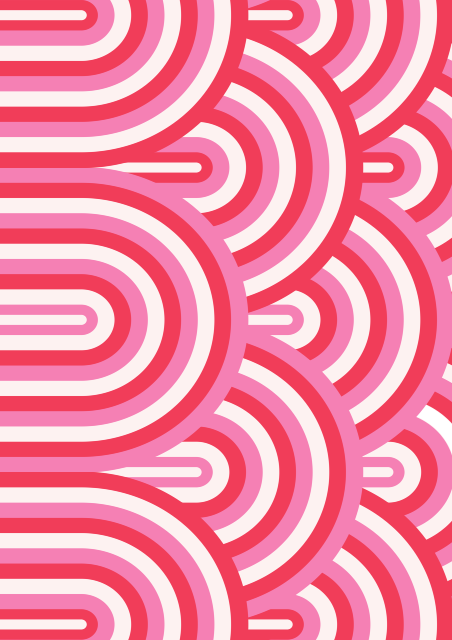
A Shadertoy shader for this pattern:

```glsl
// Overlapping columns of striped arches that point right, stacked like scales.
// Each arch is a half-infinite capsule cut into ten rings; columns are painted
// back to front, and rows alternate between red and pink outer rings.

const vec3 CREAM = vec3(0.992, 0.949, 0.945);

// Stripe colours cycle red, pink, cream from the core outward
vec3 stripe(float k) {
    float m = mod(k, 3.0);
    return m < 0.5 ? CREAM
         : m < 1.5 ? vec3(0.945, 0.240, 0.350)
                   : vec3(0.962, 0.502, 0.706);
}

// Ten unit-wide rings around a thin cream core, with softened borders
vec3 archColour(float d, float shift, float soft) {
    float edge = clamp(floor(d + 0.5), 1.0, 9.0);
    float outer = smoothstep(-0.5 * soft, 0.5 * soft, d - edge);
    vec3 rings = mix(stripe(edge + shift), stripe(edge + 1.0 + shift), outer);
    return mix(CREAM, rings, smoothstep(-0.5 * soft, 0.5 * soft, d - 0.33));
}

void mainImage(out vec4 fragColor, in vec2 fragCoord) {
    // One unit is one ring width; y runs down from the top
    vec2 uv = fragCoord / iResolution.xy;
    vec2 p = vec2(uv.x, 1.0 - uv.y) * vec2(27.15, 42.02);
    float soft = 42.02 / iResolution.y * 1.2;

    vec4 centreX = vec4(4.88, 11.78, 17.25, 23.3);
    vec3 colour = CREAM;

    for (int c = 3; c >= 0; c--) {
        // Odd columns sit half a row lower
        float y = p.y + 9.0 - 10.0 * float(c & 1);
        float row = floor(y / 20.0);
        vec2 q = vec2(max(p.x - centreX[c], 0.0), y - 20.0 * row - 10.0);
        float d = length(q);

        vec3 arch = archColour(d, mod(row, 2.0), soft);

        // A single ring at the right is left pure white
        if (c == 3 && row == 1.0 && q.y < 0.0)
            arch += (1.0 - CREAM) * smoothstep(0.5, 0.5 - soft, abs(d - 4.5));

        // Full cover up to the rim, so touching arches leave no seam
        colour = mix(colour, arch, 1.0 - smoothstep(10.0, 10.0 + soft, d));
    }

    fragColor = vec4(colour, 1.0);
}
```
